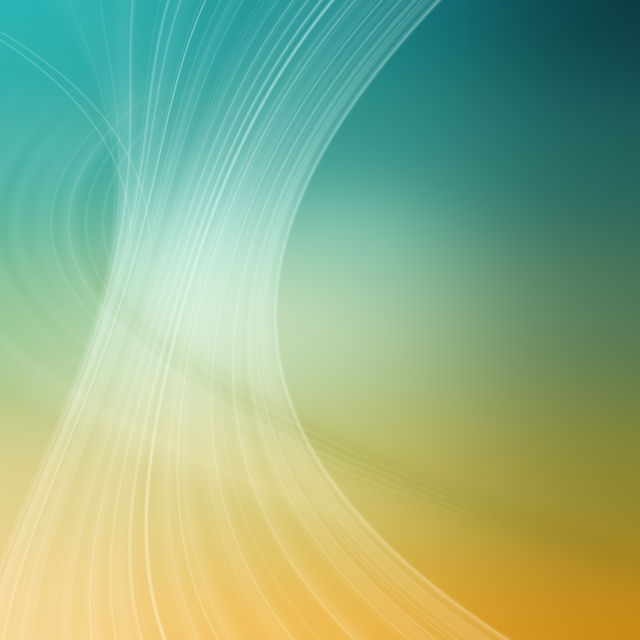
A WebGL 2 fragment shader for this background:

```glsl
#version 300 es
precision highp float;

uniform vec2 u_resolution;
out vec4 outColor;

float hash(float n) {
    return fract(sin(n * 91.37) * 4375.85);
}

float bell(float x, float width) {
    return exp(-x * x / (width * width));
}

// Smooth colour mesh: three columns, five rows from top to bottom
vec3 backdrop(vec2 p) {
    vec3 mesh[15] = vec3[15](
        vec3(.17, .73, .73), vec3(.08, .55, .56), vec3(.03, .20, .24),
        vec3(.23, .67, .63), vec3(.23, .62, .58), vec3(.12, .37, .35),
        vec3(.55, .75, .53), vec3(.67, .81, .63), vec3(.30, .45, .32),
        vec3(.89, .83, .57), vec3(.81, .77, .41), vec3(.53, .51, .17),
        vec3(.97, .84, .58), vec3(.95, .70, .21), vec3(.80, .53, .06));
    vec3 sum = vec3(0);
    float total = 0.0;
    for (int i = 0; i < 15; i++) {
        vec2 knot = vec2(float(i % 3) * .5, float(i / 3) * .25);
        float weight = bell(p.x - knot.x, .32) * bell(p.y - knot.y, .16);
        sum += mesh[i] * weight;
        total += weight;
    }
    return sum / total;
}

// Borders of the veil at a given depth below the top
float leftEdge(float y) {
    return .06 + y * (.826 + y * (-1.688 + y * .762));
}

float rightEdge(float y) {
    float sway = .25 * y * (1.0 - y) * (.5 - y);
    return .69 + sway + y * (-1.08 + y * (1.075 + y * .125));
}

// Strands lean right at the top and left at the bottom
float strandX(float v, float y) {
    float lean = exp(.79 + y * (-2.37 + y * 1.164));
    return mix(leftEdge(y), rightEdge(y), pow(v, 1.0 / lean));
}

float strand(vec2 p, float v, float width) {
    float x = strandX(v, p.y);
    float slope = (strandX(v, p.y + .01) - x) / .01;
    return bell((p.x - x) / sqrt(1.0 + slope * slope), width);
}

void main() {
    vec2 p = gl_FragCoord.xy / u_resolution;
    p.y = 1.0 - p.y;
    float hair = max(.0012, .65 / u_resolution.y);
    vec3 color = backdrop(p);
    vec3 light = mix(vec3(.88, 1, .98), vec3(1, .97, .86), smoothstep(.3, .8, p.y));

    // Hazy glows right of the veil: teal above, pale green below
    vec2 haze = p - vec2(.53, .37);
    color = mix(color, vec3(.58, .84, .77), .42 * bell(length(haze * vec2(1, 1.7)), .16));
    haze = p - vec2(.43, .51);
    color = mix(color, vec3(.84, .91, .78), .5 * bell(length(haze * vec2(.75, 1.25)), .16));

    // Parabolic swirl opening to the right
    float rise = (p.y - .35) / .325;
    float swirl = p.x - rise * (p.y - .35);
    float steep = sqrt(1.0 + 4.0 * rise * rise);
    float swirlFade = smoothstep(.1, .27, p.y);
    float shade = bell((swirl - .14) / steep, .027) * smoothstep(.36, .53, p.y);
    color = mix(color, color * vec3(.83, .87, .65), .5 * shade * (1.0 - .6 * p.x));
    for (int i = 0; i < 7; i++) {
        float f = float(i);
        float offset = (swirl + .14 - f * .041) / steep;
        float band = bell(offset, .011 + .014 * hash(f + 3.0));
        float fade = swirlFade * (1.0 - smoothstep(.2, .75, p.x));
        color = mix(color, light, .13 * band * fade);
    }
    for (int i = 0; i < 4; i++) {
        float thread = bell((swirl - .08 - float(i) * .027) / steep, hair * 1.8);
        color = mix(color, light, .1 * thread * swirlFade * (1.0 - smoothstep(.4, 1.0, p.x)));
    }

    // Translucent veil with a bright waist
    float left = leftEdge(p.y);
    float across = (p.x - left) / (rightEdge(p.y) - left);
    float inside = smoothstep(-.01, .06, across) * (1.0 - smoothstep(.93, 1.01, across));
    float waist = bell(p.y - .44, .19) * bell(across - .45, .55);
    color = mix(color, light, inside * (.05 + .06 * p.y + .36 * waist));
    color = mix(color, light, .22 * bell(length((p - vec2(.29, .46)) * vec2(1, .8)), .15));

    // Broad soft folds, fainter toward the top
    float foldStrength = mix(.06, .14, smoothstep(.0, .4, p.y));
    for (int i = 0; i < 12; i++) {
        float f = float(i);
        float v = (f + .2 + .6 * hash(f + 40.0)) / 12.0;
        color = mix(color, light, foldStrength * inside * strand(p, v, .006 + .013 * hash(f + 60.0)));
    }

    // Fine strands, loosely gathered toward both borders
    for (int i = 0; i < 40; i++) {
        float f = float(i);
        float u = (f + hash(f + 1.0)) / 40.0;
        float v = mix(u, .5 - .5 * cos(3.14159 * u), .6);
        v = mix(.003, .994, v);
        float strength = .07 + .36 * pow(hash(f + 17.0), 2.5);
        float width = hair * (1.0 + 1.5 * pow(hash(f + 29.0), 3.0));
        color = mix(color, light, strength * strand(p, v, width));
    }
    color = mix(color, light, .5 * strand(p, .5, .0026));
    color = mix(color, light, .35 * strand(p, .46, .0018));

    // Loose threads crossing the upper left border
    float d = p.y - .4;
    float bendSlope = sqrt(1.0 + pow(2.0 * d - 7.8 * d * d, 2.0));
    for (int i = 0; i < 2; i++) {
        float x = .235 - d * d + 2.6 * d * d * d - float(i) * .03 * (1.0 + d);
        float thread = bell((p.x - x) / bendSlope, hair);
        color = mix(color, light, .22 * thread * (1.0 - smoothstep(.3, .48, p.y)));
    }

    outColor = vec4(clamp(color, 0.0, 1.0), 1);
}
```
